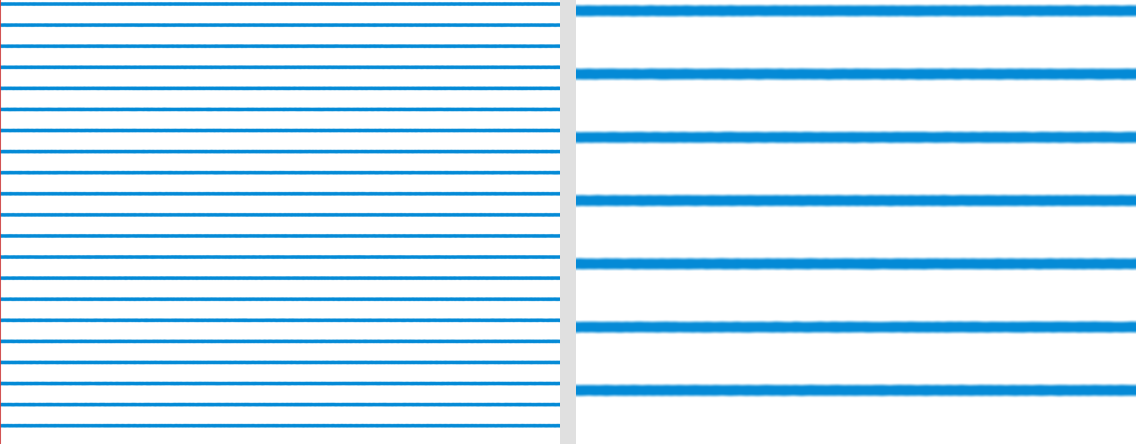
Left, the full canvas; right, a detail of the centre.
Give the GLSL for this pattern, as a Shadertoy shader.

```glsl
#define LINE_COUNT 21.0
#define LINE_PITCH 0.04749
#define FIRST_LINE 0.00903
#define LINE_WIDTH 0.0081
#define EDGE_SOFTNESS 0.0036
#define EDGE_WEAR 0.0003
#define INK_WEAR 0.16
#define MARGIN_WIDTH 0.0021
#define PAPER_COLOR vec3(1.0)
#define INK_COLOR vec3(0.01, 0.54, 0.84)
#define WORN_INK_COLOR vec3(0.20, 0.60, 0.82)
#define MARGIN_COLOR vec3(0.80, 0.24, 0.24)

vec2 hashGradient(vec2 cell) {
    vec3 h = fract(cell.xyx * vec3(0.1031, 0.1030, 0.0973));
    h += dot(h, h.yzx + 33.33);
    float angle = 6.28319 * fract((h.x + h.y) * h.z);
    return vec2(cos(angle), sin(angle));
}

float gradientNoise(vec2 p) {
    vec2 cell = floor(p);
    vec2 f = fract(p);
    vec2 u = f * f * f * (f * (f * 6.0 - 15.0) + 10.0);
    vec2 e = vec2(0.0, 1.0);
    float a = dot(hashGradient(cell), f);
    float b = dot(hashGradient(cell + e.yx), f - e.yx);
    float c = dot(hashGradient(cell + e.xy), f - e.xy);
    float d = dot(hashGradient(cell + e.yy), f - e.yy);
    return mix(mix(a, b, u.x), mix(c, d, u.x), u.y);
}

// Coverage of a shape from its signed distance
float coverage(float dist, float softness) {
    return 1.0 - smoothstep(-0.5 * softness, 0.5 * softness, dist);
}

void mainImage(out vec4 fragColor, in vec2 fragCoord) {
    // Canvas height is one unit; rows are counted from the top
    vec2 p = fragCoord / iResolution.y;
    float pixel = 1.0 / iResolution.y;
    float depth = 1.0 - p.y - FIRST_LINE;

    // Nearest ruled line
    float row = clamp(round(depth / LINE_PITCH), 0.0, LINE_COUNT - 1.0);
    float offset = depth - row * LINE_PITCH;

    // Faint roughness along the edges
    float wear = gradientNoise(vec2(p.x * 150.0, row * 7.3 + sign(offset) * 2.1));
    float lineDist = abs(offset) - 0.5 * LINE_WIDTH + wear * EDGE_WEAR;
    float line = coverage(lineDist, max(EDGE_SOFTNESS, 1.5 * pixel));

    // Slight fading that differs from line to line
    float fade = abs(gradientNoise(vec2(p.x * 3.0, row * 3.7 + 0.4)));
    vec3 ink = mix(INK_COLOR, WORN_INK_COLOR, INK_WEAR * fade);
    vec3 color = mix(PAPER_COLOR, ink, line);

    // Thin margin rule along the left edge
    float margin = coverage(p.x - MARGIN_WIDTH, 1.5 * pixel);
    color = mix(color, MARGIN_COLOR, margin);

    fragColor = vec4(color, 1.0);
}
```
